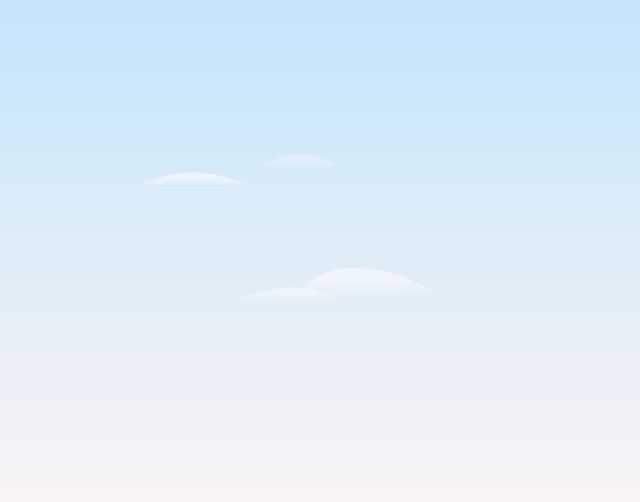
A Shadertoy shader for this background:

```glsl
// Pale blue to blush sky with four soft, flat-bottomed clouds.
#define SKY_TOP vec3(0.763, 0.897, 0.985)
#define SKY_MIDDLE vec3(0.870, 0.929, 0.972)
#define SKY_BOTTOM vec3(0.978, 0.955, 0.962)
#define CLOUD_COLOR vec3(0.950, 0.968, 0.984)
#define TIP_SHARPNESS 1.3
#define BASE_OPACITY 0.3

// Even gradient through the middle colour
vec3 skyColor(float y) {
    vec3 lower = mix(SKY_BOTTOM, SKY_MIDDLE, clamp(2.0 * y, 0.0, 1.0));
    return mix(lower, SKY_TOP, clamp(2.0 * y - 1.0, 0.0, 1.0));
}

// Cloud coverage: reach = left and right extent, rise and sag = height
// above and below the tips, fullness = flatness of the crown on each side
float cloud(vec2 uv, vec2 center, vec2 reach, float rise, float sag, vec2 fullness) {
    vec2 p = uv - center;
    bool isLeft = p.x < 0.0;
    float t = min(abs(p.x) / (isLeft ? reach.x : reach.y), 1.0);
    float crown = rise * pow(1.0 - pow(t, isLeft ? fullness.x : fullness.y), TIP_SHARPNESS);
    float base = -sag * (1.0 - pow(t, 4.0));
    float pixel = 1.0 / iResolution.y;
    float inside = clamp((crown - p.y) / pixel + 0.5, 0.0, 1.0)
                 * clamp((p.y - base) / pixel + 0.5, 0.0, 1.0);
    float fade = clamp((p.y + sag) / (sag + 0.55 * rise), 0.0, 1.0);
    return inside * step(t, 0.999) * mix(BASE_OPACITY, 1.0, fade);
}

void mainImage(out vec4 fragColor, in vec2 fragCoord) {
    vec2 uv = fragCoord / iResolution.xy;
    vec3 color = skyColor(uv.y);

    // Upper pair
    float faint = cloud(uv, vec2(0.469, 0.672), vec2(0.064, 0.064), 0.0210, 0.0066, vec2(1.9));
    float bright = cloud(uv, vec2(0.302, 0.635), vec2(0.086, 0.086), 0.0215, 0.004, vec2(1.9));
    color = mix(color, CLOUD_COLOR, 0.40 * faint);
    color = mix(color, CLOUD_COLOR, 0.83 * bright);

    // Lower pair, the small one in front
    float large = cloud(uv, vec2(0.555, 0.423), vec2(0.089, 0.122), 0.0425, 0.010, vec2(2.7, 2.3));
    float small = cloud(uv, vec2(0.4535, 0.4056), vec2(0.081, 0.084), 0.0220, 0.004, vec2(1.9));
    color = mix(color, CLOUD_COLOR, 0.83 * large);
    color = mix(color, CLOUD_COLOR, 0.80 * small);

    fragColor = vec4(color, 1.0);
}
```
